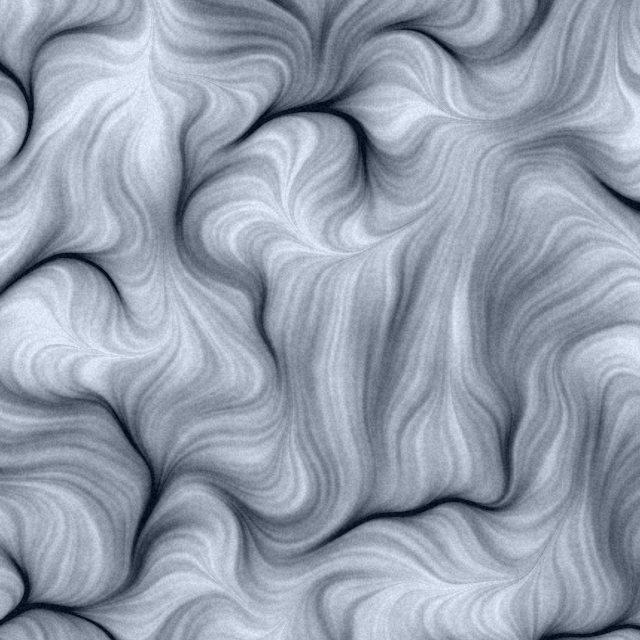
This texture is drawn by a three.js fragment shader. Its source:

```glsl
// Draws steel-blue combed fibres that swirl, fan out and pinch into dark creases.
varying vec2 vUv;

const int STEPS = 26;             // samples traced each way along a fibre
const float STEP_LENGTH = 0.0055;
const float SWIRL_SCALE = 5.2;    // bends across the canvas
const float SWIRL_TURN = 6.0;     // radians spanned by the flow direction
const float DETAIL_TURN = 2.0;
const float FIBRE_SCALE = 135.0;
const float BAND_SCALE = 42.0;
const float GRAIN_SCALE = 430.0;
const float FIBRE_GAIN = 0.95;
const float BAND_GAIN = 0.6;
const float GRAIN_GAIN = 0.08;
const float BASE_TONE = 0.625;
const float FAN_SHADE = 0.085;    // broad light and shade from spreading flow
const float FAN_LIMIT = 0.22;     // how soon the light of a fan levels off
const float CREASE_SHADE = 0.024; // extra darkness where the flow pinches
const float PINCH_GAIN = 1.4;
const float DARKEST = 0.07;
const float LIGHTEST = 0.90;
const vec3 STEEL_TINT = vec3(-0.04, 0.0, 0.055);
const mat2 DETAIL_MAP = mat2(1.76, 1.32, -1.32, 1.76); // turn and scale by 2.2

float hash(vec2 p) {
  vec3 q = fract(p.xyx * 0.1031);
  q += dot(q, q.yzx + 33.33);
  return fract((q.x + q.y) * q.z);
}

// Value noise: x holds the value, yz its gradient.
vec3 noise(vec2 p) {
  vec2 cell = floor(p);
  vec2 f = p - cell;
  vec2 u = f * f * f * (f * (f * 6.0 - 15.0) + 10.0);
  vec2 du = 30.0 * f * f * (f - 1.0) * (f - 1.0);
  float a = hash(cell);
  float b = hash(cell + vec2(1.0, 0.0));
  float c = hash(cell + vec2(0.0, 1.0));
  float d = hash(cell + vec2(1.0, 1.0));
  float twist = a - b - c + d;
  float value = a + (b - a) * u.x + (c - a) * u.y + twist * u.x * u.y;
  return vec3(value, du * (vec2(b - a, c - a) + twist * u.yx));
}

// Flow direction in xy, its divergence in z.
vec3 flow(vec2 p) {
  vec2 q = p * SWIRL_SCALE + 17.3;
  vec3 swirl = noise(q);
  vec3 detail = noise(DETAIL_MAP * q);
  float angle = SWIRL_TURN * swirl.x + DETAIL_TURN * detail.x;
  vec2 slope = SWIRL_SCALE
    * (SWIRL_TURN * swirl.yz + DETAIL_TURN * (detail.yz * DETAIL_MAP));
  vec2 dir = vec2(cos(angle), sin(angle));
  return vec3(dir, dot(slope, vec2(-dir.y, dir.x)));
}

// Fibre and band noise averaged along one way (xy), and faded divergence (z).
vec3 traceFibre(vec2 p, float way) {
  vec3 sum = vec3(0.0);
  float total = 0.0;
  for (int i = 0; i < STEPS; i++) {
    float weight = 1.0 - float(i) / float(STEPS);
    vec3 current = flow(p);
    sum.x += weight * (noise(p * FIBRE_SCALE + 91.0).x - 0.5);
    sum.y += weight * (noise(p * BAND_SCALE + 53.0).x - 0.5);
    sum.z += weight * current.z * STEP_LENGTH;
    total += weight;
    p += way * STEP_LENGTH * current.xy;
  }
  return vec3(sum.xy / total, sum.z);
}

void main() {
  vec3 upstream = traceFibre(vUv, -1.0);
  vec3 downstream = traceFibre(vUv, 1.0);

  // Strands come from both ways, creases from what has gathered upstream.
  vec2 strands = 0.5 * (upstream.xy + downstream.xy);
  float pinch = min(-PINCH_GAIN * upstream.z, 4.0);
  float fan = pinch / (1.0 + FAN_LIMIT * max(-pinch, 0.0));

  float tone = BASE_TONE - FAN_SHADE * fan - CREASE_SHADE * exp(pinch);
  tone += FIBRE_GAIN * strands.x + BAND_GAIN * strands.y;
  tone = clamp(tone, DARKEST, LIGHTEST);
  tone += GRAIN_GAIN * (noise(vUv * GRAIN_SCALE).x - 0.5);

  gl_FragColor = vec4(clamp(vec3(tone) + STEEL_TINT, 0.0, 1.0), 1.0);
}
```
